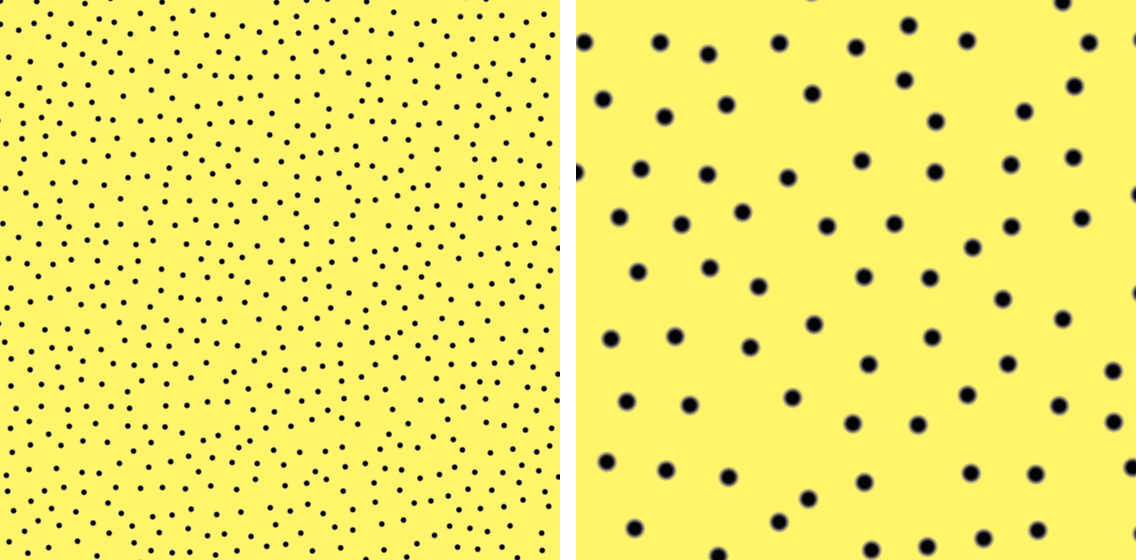
Left, the full canvas; right, a detail of the centre.
A Shadertoy shader for this pattern:

```glsl
const float ROW_HEIGHT = 0.866;

vec2 hash2(vec2 p) {
    vec3 q = fract(p.xyx * vec3(0.1031, 0.1030, 0.0973));
    q += dot(q, q.yzx + 33.33);
    return fract((q.xx + q.yz) * q.zy);
}

// Jittered point of a staggered, nearly hexagonal lattice
vec2 seedPoint(vec2 cell) {
    float stagger = 0.5 * mod(cell.y, 2.0) - 0.25;
    vec2 centre = (cell + 0.5 + vec2(stagger, 0.0)) * vec2(1.0, ROW_HEIGHT);
    return centre + (hash2(cell + 17.0) - 0.5) * 0.84;
}

// Push each seed away from close neighbours for an even scatter
vec2 relaxedPoint(vec2 cell) {
    vec2 seed = seedPoint(cell);
    vec2 push = vec2(0.0);
    for (int j = -2; j <= 2; j++) {
        for (int i = -2; i <= 2; i++) {
            if (i == 0 && j == 0) continue;
            vec2 away = seed - seedPoint(cell + vec2(i, j));
            float gap = max(length(away), 1e-3);
            push += away / gap * max(0.95 - gap, 0.0) * 0.4;
        }
    }
    return seed + push;
}

void mainImage(out vec4 fragColor, in vec2 fragCoord) {
    float scale = 23.7;
    vec2 p = fragCoord / min(iResolution.x, iResolution.y) * scale;
    vec2 cell = floor(p / vec2(1.0, ROW_HEIGHT));

    // Distance to the nearest dot centre
    float nearest = 10.0;
    for (int j = -1; j <= 1; j++) {
        for (int i = -1; i <= 1; i++) {
            nearest = min(nearest, distance(p, relaxedPoint(cell + vec2(i, j))));
        }
    }

    // Soft black dots on yellow, with a cool grey fringe
    float ground = smoothstep(0.0028, 0.0070, nearest / scale);
    vec3 color = mix(vec3(0.01), vec3(1.0, 0.96, 0.42), ground);
    color.b += 0.76 * ground * (1.0 - ground);
    fragColor = vec4(color, 1.0);
}
```
